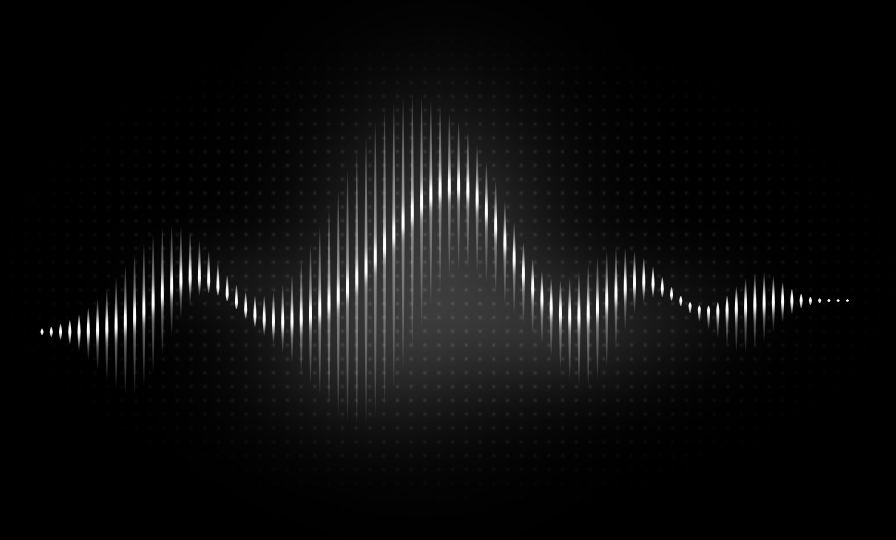
Give the GLSL for this background, as a Shadertoy shader.

```glsl
float bump(float x, float center, float width) {
    float d = (x - center) / width;
    return exp(-0.5 * d * d);
}

float blob(vec2 p, vec2 center, vec2 size) {
    vec2 d = (p - center) / size;
    return exp(-0.5 * dot(d, d));
}

// Height of the bright crest along the wave
float crestHeight(float x) {
    return 23.1 + 3.5 * smoothstep(67.7, 89.8, x)
        + 6.0 * bump(x, 21.75, 4.1)
        + 16.0 * bump(x, 50.9, x < 50.9 ? 7.7 : 5.5)
        + 5.2 * bump(x, 71.4, 3.65);
}

// Length of a bar above the crest
float reachUp(float x) {
    return 0.15 + 7.6 * bump(x, 16.9, 4.7) + 15.3 * bump(x, 42.3, 6.6)
        + 2.9 * bump(x, 56.0, 3.6) + 5.7 * bump(x, 67.0, 3.9)
        + 3.5 * bump(x, 84.6, 2.6);
}

// Length of a bar below the crest
float reachDown(float x) {
    return 0.15 + 8.3 * bump(x, 15.4, 3.9) + 17.7 * bump(x, 42.4, 5.9)
        + 5.5 * bump(x, 55.3, 3.9) + 7.8 * bump(x, 66.0, 3.6)
        + 5.0 * bump(x, 83.3, 3.1);
}

float softGlow(vec2 p) {
    return 0.20 * blob(p, vec2(48.8, 32.6), vec2(9.1, 11.1))
        + 0.11 * blob(p, vec2(39.0, 21.5), vec2(8.5, 6.5))
        + 0.13 * blob(p, vec2(63.8, 23.5), vec2(8.5, 5.2))
        + 0.05 * blob(p, vec2(26.0, 28.7), vec2(6.5, 3.5))
        + 0.03 * blob(p, vec2(76.8, 26.0), vec2(6.0, 4.0));
}

float dotGrid(vec2 p) {
    vec2 cell = (fract((p - vec2(5.96, 49.3)) / 1.536 + 0.5) - 0.5) * 1.536;
    vec2 fromCenter = abs(p - vec2(50.0, 30.0)) / vec2(50.0, 26.0);
    float fade = 1.0 - smoothstep(0.5, 1.1, length(fromCenter));
    return 0.09 * fade * exp(-25.0 * dot(cell, cell));
}

// Opacity of the nearest tapered bar
float waveBars(vec2 p, float pixel) {
    float index = clamp(round((p.x - 4.69) / 1.0332), 0.0, 87.0);
    float barX = 4.69 + 1.0332 * index;
    float dx = p.x - barX;
    float dy = p.y - crestHeight(barX);
    bool above = dy > 0.0;
    float t = clamp(abs(dy) / (above ? reachUp(barX) : reachDown(barX)), 0.0, 1.0);

    // Overlap of the pixel with the bar keeps thin tips smooth
    float halfWidth = 0.17 * pow(1.0 - t, 0.5);
    float overlap = min(dx + 0.5 * pixel, halfWidth) - max(dx - 0.5 * pixel, -halfWidth);
    float cover = clamp(overlap / pixel, 0.0, 1.0);

    float body = above ? 0.6 * pow(1.0 - t, 0.6) : 0.45 * pow(1.0 - t, 0.7);
    float core = 0.55 * bump(dy, 0.0, above ? 1.3 : 0.8);
    return cover * min(body + core, 1.0);
}

void mainImage(out vec4 fragColor, in vec2 fragCoord) {
    // The canvas spans 100 by 60 units
    vec2 p = fragCoord / iResolution.xy * vec2(100.0, 60.0);
    float pixel = 100.0 / iResolution.x;

    float shade = softGlow(p) + dotGrid(p);
    shade = mix(shade, 1.0, waveBars(p, pixel));
    fragColor = vec4(vec3(shade), 1.0);
}
```
